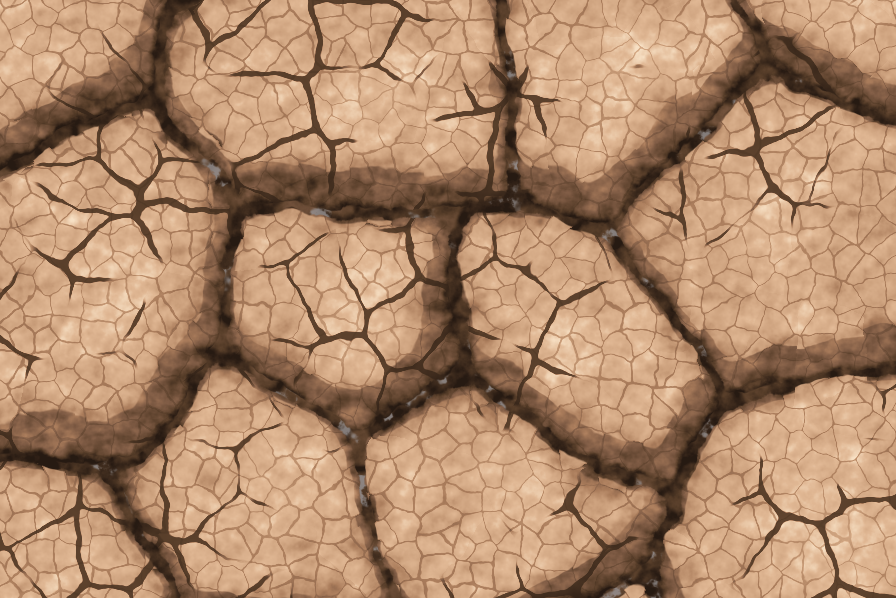
This texture is drawn by a Shadertoy shader. Its source:

```glsl
// Draws sun-baked mud split into thick blocks, with fine cracks over their pale tops.

// Earth tones from the deepest shadow to bleached clay
const vec3 EARTH[7] = vec3[7](
    vec3(.15, .10, .07), vec3(.34, .24, .16), vec3(.50, .36, .27), vec3(.67, .49, .36),
    vec3(.80, .63, .49), vec3(.88, .72, .58), vec3(.97, .88, .77));
const vec3 WET_GLINT = vec3(.60, .59, .60);

const float BLOCK_SIZE = .44;
const float GAP = .008;
const float RIM = .006;
const vec2 WALL_LEAN = vec2(.020, -.056);

vec3 earth(float tone) {
    tone = clamp(tone, 0., 5.999);
    int i = int(tone);
    return mix(EARTH[i], EARTH[i + 1], fract(tone));
}

float hash(vec2 p) {
    vec3 q = fract(p.xyx * .1031);
    q += dot(q, q.yzx + 33.33);
    return fract((q.x + q.y) * q.z);
}

float noise(vec2 p) {
    vec2 i = floor(p), f = fract(p);
    f = f * f * (3. - 2. * f);
    return mix(mix(hash(i), hash(i + vec2(1, 0)), f.x),
               mix(hash(i + vec2(0, 1)), hash(i + vec2(1, 1)), f.x), f.y);
}

float fbm(vec2 p) {
    float sum = 0., gain = .533;
    for (int i = 0; i < 4; i++) {
        sum += gain * noise(p);
        p = mat2(1.6, 1.2, -1.2, 1.6) * p + 7.3;
        gain *= .5;
    }
    return sum;
}

vec2 wobble(vec2 p) {
    return vec2(fbm(p), fbm(p + 41.7)) - .5;
}

float roundMin(float a, float b, float k) {
    float h = max(k - abs(a - b), 0.) / k;
    return min(a, b) - h * h * k * .25;
}

vec2 seed(vec2 cell, float jitter) {
    return cell + .5 + jitter * (vec2(hash(cell + 11.3), hash(cell + 57.9)) - .5);
}

// Voronoi cells: x border distance, y border distance inset along lean, z centre distance, w id
vec4 cells(vec2 p, float size, float jitter, vec2 lean) {
    p /= size;
    vec2 home = floor(p), nearest = home, toSeed = vec2(9.);
    for (int j = -1; j <= 1; j++)
    for (int i = -1; i <= 1; i++) {
        vec2 cell = home + vec2(i, j), r = seed(cell, jitter) - p;
        if (dot(r, r) < dot(toSeed, toSeed)) { toSeed = r; nearest = cell; }
    }
    float border = 9., inset = 9.;
    for (int j = -2; j <= 2; j++)
    for (int i = -2; i <= 2; i++) {
        if (i == 0 && j == 0) continue;
        vec2 r = seed(nearest + vec2(i, j), jitter) - p;
        vec2 n = normalize(r - toSeed);
        float d = dot(.5 * (r + toSeed), n);
        border = roundMin(border, d, .06);
        inset = roundMin(inset, d - max(dot(n, lean), 0.) / size, .06);
    }
    return vec4(vec3(border, inset, length(toSeed)) * size, hash(nearest + 3.1));
}

float crack(float d, float width, float soft) {
    return 1. - smoothstep(width, width + soft, d);
}

void mainImage(out vec4 fragColor, in vec2 fragCoord) {
    vec2 p = fragCoord / iResolution.y + 2.35;
    float soft = max(.0018, 1. / iResolution.y);
    float rough = fbm(p * 55.) - .5;
    float patches = fbm(p * 9.) - .5;
    float relief = fbm(p * 28.) - fbm(p * 28. + vec2(-.12, .3));

    // Three scales of breakage: blocks, bold cracks and fine crazing
    vec2 ragged = p + .016 * wobble(p * 24.);
    vec4 block = cells(ragged + .10 * wobble(p * 4.), BLOCK_SIZE, .72, WALL_LEAN);
    vec4 bold = cells(ragged + .04 * wobble(p * 9.), .125, .95, vec2(0));
    vec4 fine = cells(ragged + .01 * wobble(p * 40.), .043, .95, vec2(0));
    float wallDist = block.x - GAP + .012 * rough;
    float topDist = block.y - GAP - RIM + .012 * (fine.w - .5) + .010 * (bold.w - .5);
    float boldWidth = .0042 * smoothstep(.44, .70, fbm(p * 6. + 5.));
    float boldLine = crack(bold.x, boldWidth, soft) * smoothstep(.0002, .0016, boldWidth);
    float fineWidth = .0011 * smoothstep(.30, .70, fbm(p * 13. + 9.));
    float fineLine = crack(fine.x, fineWidth, soft);

    // Sunlit tops, bleached toward the middle and worn at the rim
    float glow = exp(-pow(block.z / .10, 2.)) * (.5 + .6 * block.w);
    float top = 4.45 + .8 * glow + 1.5 * patches + 1.5 * rough + 2.2 * relief;
    top += .4 * (fine.w - .5) + .3 * (bold.w - .5);
    top -= .9 * (1. - smoothstep(0., .035, topDist));
    top = mix(top, 2.2, fineLine * (.70 - .25 * min(glow, 1.)));
    top = mix(top, .7, boldLine * .9);

    // Shaded walls with broken ledges
    float depth = clamp(-topDist / .055, 0., 1.);
    float ledges = fbm(ragged * vec2(16., 38.)) - .5;
    float wall = mix(2.5, 1.2, depth) + 2.2 * ledges + 1.5 * rough + 2. * relief;
    wall -= .9 * (1. - smoothstep(0., .014, wallDist));
    wall = mix(wall, .3, max(boldLine * .8, fineLine * .25));

    // Dark floor with rubble and wet glints
    vec4 rubble = cells(ragged, .06, .9, vec2(0));
    float ground = .25 + 1.1 * rubble.w * smoothstep(0., .012, rubble.x) + 1.6 * rough;
    float wet = smoothstep(.60, .67, fbm(p * 17. + 3.)) * smoothstep(-.05, .15, rough);

    vec3 color = mix(earth(ground), WET_GLINT, .75 * wet);
    color = mix(color, earth(wall), smoothstep(-soft, soft, wallDist));
    color = mix(color, earth(top), smoothstep(-soft, soft, topDist));
    fragColor = vec4(color, 1.);
}
```
